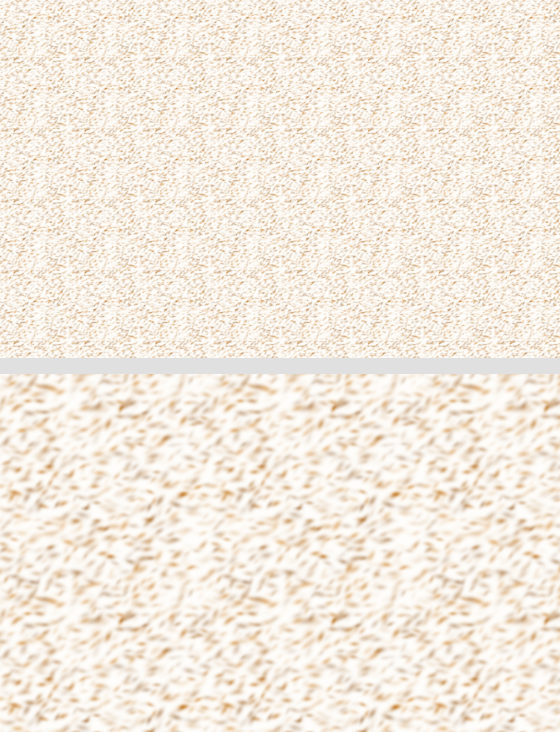
Top, the full canvas; bottom, a detail of the centre.
This texture is drawn by a WebGL 1 fragment shader. Its source:

```glsl
precision highp float;
// Pale cream paper strewn with fine, slanted tan and grey-brown flecks.
uniform vec2 u_resolution;

#define TILES 7.9          // repeats across the canvas width
#define CELLS 24.0         // fleck cells along one repeat
#define FLECK_LENGTH 0.56  // half length, in cells
#define FLECK_WIDTH 0.29   // half width, in cells
#define FLECK_TILT 0.38    // mean angle, radians
#define TILT_SPREAD 1.5    // total angular spread, radians
#define STRENGTH_MIN 0.06
#define STRENGTH_MAX 0.90
#define PAPER vec3(0.998, 0.994, 0.984)
#define ORANGE_STAIN vec3(0.10, 0.28, 0.49)  // light absorbed by a fleck
#define GREY_STAIN vec3(0.20, 0.29, 0.37)

float hash(vec2 p, float seed) {
  vec3 q = fract(vec3(p.xyx + seed * 7.31) * vec3(0.1031, 0.1030, 0.0973));
  q += dot(q, q.yzx + 33.33);
  return fract((q.x + q.y) * q.z);
}

// Value noise that repeats after the given period
float tiledNoise(vec2 p, vec2 period, float seed) {
  vec2 i = floor(p);
  vec2 f = smoothstep(0.0, 1.0, fract(p));
  vec2 lo = mod(i, period);
  vec2 hi = mod(i + 1.0, period);
  float bottom = mix(hash(lo, seed), hash(vec2(hi.x, lo.y), seed), f.x);
  float top = mix(hash(vec2(lo.x, hi.y), seed), hash(hi, seed), f.x);
  return mix(bottom, top, f.y);
}

// Soft elongated grain centred on the origin
float fleck(vec2 d, float angle, vec2 size) {
  float c = cos(angle);
  float s = sin(angle);
  vec2 q = vec2(c * d.x + s * d.y, c * d.y - s * d.x) / size;
  return exp(-dot(q, q));
}

// Light absorbed by all flecks near a point of the cell grid
vec3 fleckStain(vec2 grid) {
  vec2 home = floor(grid);
  vec3 stain = vec3(0.0);
  for (int y = -1; y <= 1; y++) {
    for (int x = -1; x <= 1; x++) {
      vec2 cell = home + vec2(float(x), float(y));
      vec2 id = mod(cell, CELLS);
      vec2 centre = cell + 0.05 + 0.9 * vec2(hash(id, 1.0), hash(id, 2.0));
      float angle = FLECK_TILT + TILT_SPREAD * (hash(id, 3.0) - 0.5);
      vec2 size = vec2(FLECK_LENGTH, FLECK_WIDTH) * mix(0.8, 1.2, hash(id, 4.0));
      float strength = mix(STRENGTH_MIN, STRENGTH_MAX, hash(id, 5.0));
      vec3 tint = mix(ORANGE_STAIN, GREY_STAIN, hash(id, 6.0));
      stain += tint * strength * fleck(grid - centre, angle, size);
    }
  }
  return stain;
}

void main() {
  // Repeats are counted from the upper left corner
  vec2 p = vec2(gl_FragCoord.x, gl_FragCoord.y - u_resolution.y) / u_resolution.x;
  vec2 tile = p * TILES;

  // Broad, sideways drifts of denser and thinner flecks
  vec2 driftGrid = vec2(5.0, 9.0);
  float drift = mix(0.72, 1.28, tiledNoise(tile * driftGrid, driftGrid, 8.0));

  vec3 color = PAPER - drift * fleckStain(tile * CELLS);
  gl_FragColor = vec4(clamp(color, 0.0, 1.0), 1.0);
}
```
